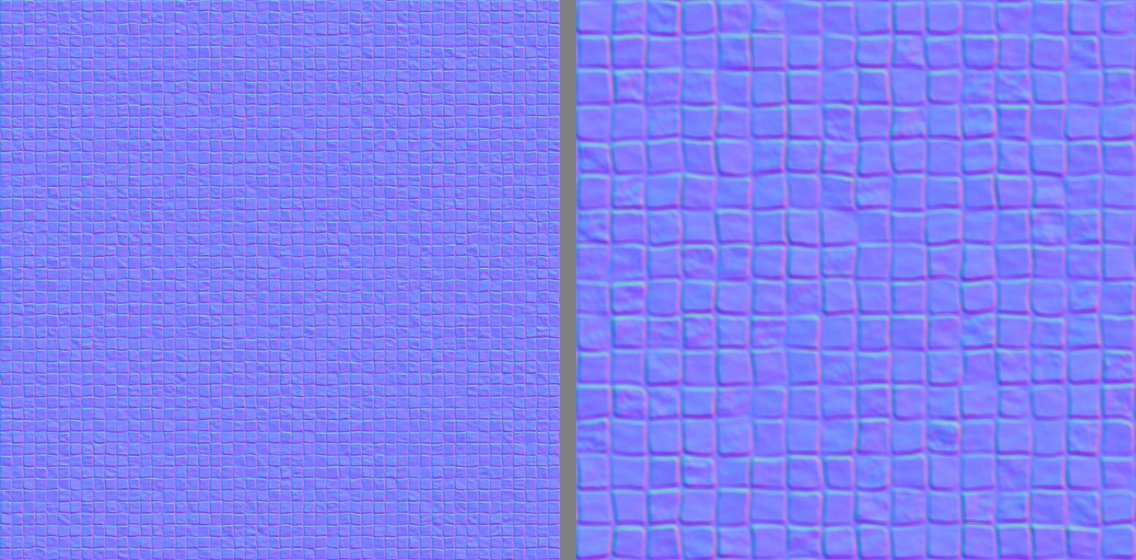
Left: the whole. Right: its middle third, enlarged.
A Shadertoy shader for this texture map:

```glsl
const float TILES = 48.0;          // repeats across and down
const float HALF_SIZE = 0.474;     // mean half width of a tile, in cells
const float SIZE_JITTER = 0.018;
const float OFFSET_JITTER = 0.010;
const vec2 CORNER_RADIUS = vec2(0.06, 0.22);
const float JOINT_WANDER = 0.13;   // slow drift of the joints
const float JOINT_CHIPPING = 0.030; // small breaks along the joints
const float BEVEL_WIDTH = 0.075;
const vec2 TILE_HEIGHT = vec2(0.035, 0.085);
const float TILT = 0.17;           // random slope of each tile face
const vec2 WRINKLE_SCALE = vec2(1.8, 2.8);
const float WRINKLE_HEIGHT = 0.040;
const float GRAIN_SCALE = 7.0;
const float GRAIN_HEIGHT = 0.012;
const float GROUT_HEIGHT = 0.012;
const float SLOPE_STEP = 0.025;    // finite difference step, in cells
const float FILTER_WIDTH = 0.14;   // softening footprint, in cells
const int SAMPLES = 3;             // filter samples per axis

vec2 hash22(vec2 p) {
    vec3 a = fract(p.xyx * vec3(0.1031, 0.1030, 0.0973));
    a += dot(a, a.yzx + 33.33);
    return fract((a.xx + a.yz) * a.zy);
}

vec2 gradientAt(vec2 corner, float period) {
    float angle = 6.28318 * hash22(mod(corner, period) + 7.0).x;
    return vec2(cos(angle), sin(angle));
}

// Gradient noise that wraps after a whole number of lattice cells
float gradientNoise(vec2 p, float period) {
    vec2 i = floor(p);
    vec2 f = p - i;
    vec2 u = f * f * f * (f * (f * 6.0 - 15.0) + 10.0);
    vec2 e = vec2(0.0, 1.0);
    float a = dot(gradientAt(i, period), f);
    float b = dot(gradientAt(i + e.yx, period), f - e.yx);
    float c = dot(gradientAt(i + e.xy, period), f - e.xy);
    float d = dot(gradientAt(i + e.yy, period), f - e.yy);
    return mix(mix(a, b, u.x), mix(c, d, u.x), u.y);
}

float roundedBox(vec2 p, vec2 halfSize, float radius) {
    vec2 q = abs(p) - halfSize + radius;
    return length(max(q, 0.0)) + min(max(q.x, q.y), 0.0) - radius;
}

float surfaceHeight(vec2 p) {
    // Hand-laid joints
    vec2 wander = vec2(gradientNoise(p + 0.37, TILES),
                       gradientNoise(p + 19.61, TILES));
    vec2 laid = p + JOINT_WANDER * wander;
    vec2 cell = mod(floor(laid), TILES);
    vec2 local = fract(laid) - 0.5;

    // Variation between tiles
    vec2 sizeRandom = hash22(cell + 101.0) * 2.0 - 1.0;
    vec2 offsetRandom = hash22(cell + 211.0) * 2.0 - 1.0;
    vec2 tiltRandom = hash22(cell + 307.0) - 0.5;
    vec2 wearRandom = hash22(cell + 401.0);
    vec2 heightRandom = hash22(cell + 601.0);

    // Chipped stone outline
    float chips = gradientNoise(p * 4.0 + 0.43, TILES * 4.0);
    float radius = mix(CORNER_RADIUS.x, CORNER_RADIUS.y, wearRandom.x);
    float edge = roundedBox(local - OFFSET_JITTER * offsetRandom,
                            HALF_SIZE + SIZE_JITTER * sizeRandom, radius)
               + JOINT_CHIPPING * chips;
    float stone = 1.0 - smoothstep(-BEVEL_WIDTH, 0.015, edge);

    // Wrinkled face, with a few much rougher tiles
    float roughness = mix(0.55, 2.0, wearRandom.y * wearRandom.y * wearRandom.y);
    vec2 noiseOrigin = 60.0 * hash22(cell + 503.0);
    float wrinkle = gradientNoise(local * WRINKLE_SCALE + noiseOrigin, 256.0);
    float grain = gradientNoise(local * GRAIN_SCALE + noiseOrigin.yx, 256.0);
    float face = mix(TILE_HEIGHT.x, TILE_HEIGHT.y, heightRandom.x)
               + TILT * dot(tiltRandom, local)
               + roughness * (WRINKLE_HEIGHT * wrinkle + GRAIN_HEIGHT * grain);

    return mix(GROUT_HEIGHT * chips, face, stone);
}

vec3 surfaceNormal(vec2 p) {
    vec2 e = vec2(SLOPE_STEP, 0.0);
    vec2 slope = vec2(surfaceHeight(p + e.xy) - surfaceHeight(p - e.xy),
                      surfaceHeight(p + e.yx) - surfaceHeight(p - e.yx));
    return normalize(vec3(-slope / (2.0 * SLOPE_STEP), 1.0));
}

void mainImage(out vec4 fragColor, in vec2 fragCoord) {
    vec2 p = fragCoord / iResolution.xy * TILES;

    // Averaging shortens the normal inside narrow joints
    vec3 normal = vec3(0.0);
    for (int y = 0; y < SAMPLES; y++) {
        for (int x = 0; x < SAMPLES; x++) {
            vec2 shift = (vec2(x, y) + 0.5) / float(SAMPLES) - 0.5;
            normal += surfaceNormal(p + shift * FILTER_WIDTH);
        }
    }
    normal /= float(SAMPLES * SAMPLES);

    // Encode the direction as colour
    fragColor = vec4(normal * 0.5 + 0.5, 1.0);
}
```
